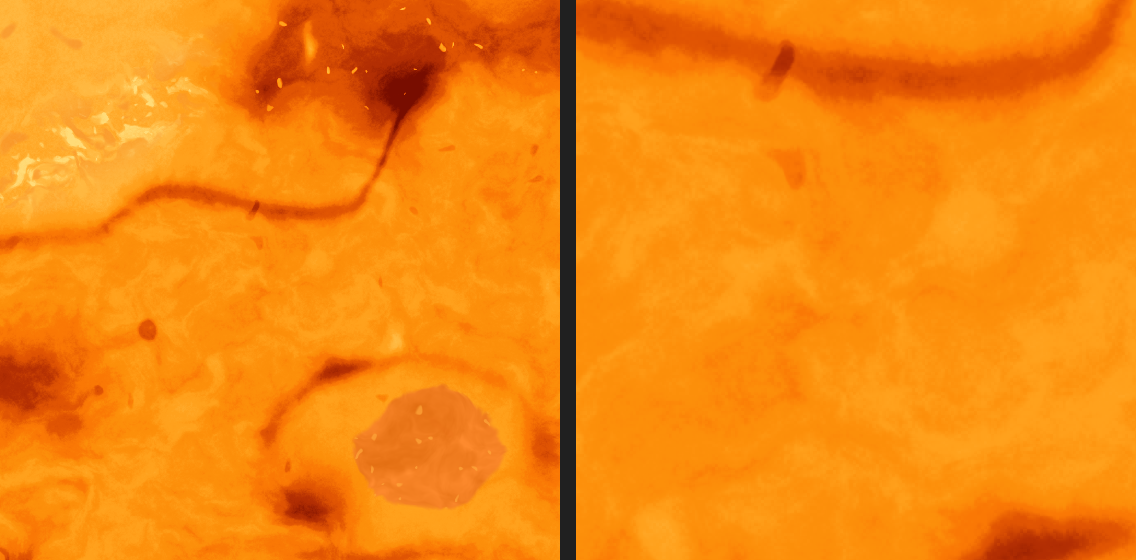
Left: the whole. Right: its middle third, enlarged.
This texture is drawn by a WebGL 1 fragment shader. Its source:

```glsl
precision highp float;
uniform vec2 u_resolution;

float hash(vec2 p) {
  vec3 q = fract(vec3(p.xyx) * 0.1031);
  q += dot(q, q.yzx + 33.33);
  return fract((q.x + q.y) * q.z);
}

float noise(vec2 p) {
  vec2 cell = floor(p), f = fract(p);
  f = f * f * (3.0 - 2.0 * f);
  return mix(mix(hash(cell), hash(cell + vec2(1.0, 0.0)), f.x),
             mix(hash(cell + vec2(0.0, 1.0)), hash(cell + 1.0), f.x), f.y);
}

float fbm(vec2 p) {
  float sum = 0.0, gain = 0.53;
  for (int i = 0; i < 4; i++) {
    sum += gain * noise(p);
    p = mat2(1.6, 1.2, -1.2, 1.6) * p + 7.3;
    gain *= 0.5;
  }
  return sum;
}

// Soft elliptical stain, 1 at the centre
float stain(vec2 p, vec2 centre, vec2 radius) {
  vec2 d = (p - centre) / radius;
  return exp(-dot(d, d));
}

float disc(vec2 p, vec2 centre, vec2 radius, float soft) {
  return 1.0 - smoothstep(1.0 - soft, 1.0 + soft, length((p - centre) / radius));
}

// Scattered irregular flecks, one per cell at most
float flecks(vec2 p, float scale, float density) {
  vec2 q = p * scale + 0.6 * vec2(noise(p * scale * 2.0), noise(p * scale * 2.0 + 31.0));
  vec2 cell = floor(q);
  vec2 centre = 0.35 + 0.3 * vec2(hash(cell + 3.0), hash(cell + 17.0));
  float radius = mix(0.12, 0.3, hash(cell + 29.0));
  return step(hash(cell), density) * (1.0 - smoothstep(radius * 0.4, radius, length(fract(q) - centre)));
}

// Height of the winding membrane line
float membrane(float x) {
  return 0.575 + 0.09 * smoothstep(0.13, 0.31, x) - 0.04 * smoothstep(0.32, 0.5, x)
       + 0.2 * smoothstep(0.62, 0.75, x);
}

vec3 amber(float t) {
  vec3 c = mix(vec3(0.47, 0.05, 0.0), vec3(0.70, 0.18, 0.01), smoothstep(0.0, 0.17, t));
  c = mix(c, vec3(0.88, 0.33, 0.01), smoothstep(0.17, 0.33, t));
  c = mix(c, vec3(0.98, 0.47, 0.02), smoothstep(0.33, 0.48, t));
  c = mix(c, vec3(0.99, 0.56, 0.04), smoothstep(0.48, 0.60, t));
  c = mix(c, vec3(1.0, 0.63, 0.11), smoothstep(0.60, 0.72, t));
  c = mix(c, vec3(1.0, 0.72, 0.25), smoothstep(0.72, 0.86, t));
  return mix(c, vec3(1.0, 0.86, 0.47), smoothstep(0.86, 1.05, t));
}

void main() {
  vec2 uv = gl_FragCoord.xy / u_resolution;
  vec2 drift = vec2(fbm(uv * 9.0), fbm(uv * 9.0 + 40.0)) - 0.5;
  vec2 p = uv + 0.07 * drift;
  float cloud = fbm(uv * 13.0 + 4.0 * drift) - 0.5;
  float fine = fbm(uv * vec2(34.0, 42.0) + 5.0 * drift) - 0.5;

  // Mottled ground, lighter above the membrane
  float light = 0.62 + 0.3 * cloud + 0.2 * fine;
  vec2 soft = uv + 0.025 * drift;
  float rise = soft.y - membrane(soft.x);
  float above = smoothstep(0.0, 0.06, rise);
  float pale = above * (1.0 - smoothstep(0.26, 0.47, p.x - 0.12 * (p.y - 0.75)));
  light = mix(light, 0.8 + 0.12 * cloud, pale);

  // Dark upper mass
  float mass = smoothstep(0.39, 0.47, p.x - 0.35 * (p.y - 0.8))
             * smoothstep(0.76, 0.86, p.y - 0.05 * smoothstep(0.74, 0.84, p.x));
  light -= mass * (0.34 + 0.45 * cloud);
  light -= 0.4 * stain(p, vec2(0.71, 0.81), vec2(0.065, 0.08));
  light -= 0.16 * stain(p, vec2(0.46, 0.86), vec2(0.07, 0.07));
  light += 0.2 * stain(p, vec2(0.88, 1.02), vec2(0.16, 0.06));

  // Membrane line
  float vein = exp(-pow(rise / 0.017, 2.0)) * (1.0 - smoothstep(0.69, 0.78, uv.x));
  light -= vein * mix(0.18, 0.29, smoothstep(0.1, 0.3, uv.x));

  // Lower chamber and its broken rim
  vec2 chamber = (soft - vec2(0.73, 0.19)) / vec2(0.25, 0.165);
  float radius = length(chamber);
  light = mix(light, 0.7 + 0.15 * cloud, 0.8 * (1.0 - smoothstep(0.7, 1.0, radius)));
  float rim = exp(-pow((radius - 1.0) / 0.085, 2.0)) * smoothstep(-0.25, 0.2, chamber.y);
  light -= rim * mix(0.3, 0.12, smoothstep(-0.4, 0.1, chamber.x));

  // Dark stains
  light -= 0.5 * stain(p, vec2(0.03, 0.34), vec2(0.1, 0.075));
  light -= 0.25 * stain(p, vec2(0.14, 0.25), vec2(0.055, 0.045));
  light -= 0.48 * stain(p, vec2(0.56, 0.1), vec2(0.085, 0.06));
  light -= 0.2 * stain(p, vec2(0.59, 0.34), vec2(0.05, 0.025));
  light -= 0.3 * stain(p, vec2(0.98, 0.2), vec2(0.045, 0.05));
  light -= 0.38 * stain(p, vec2(0.02, 0.01), vec2(0.06, 0.04));
  light -= 0.28 * stain(p, vec2(0.66, 0.0), vec2(0.2, 0.03));
  light -= 0.26 * disc(soft, vec2(0.265, 0.41), vec2(0.018, 0.021), 0.25);
  light -= 0.16 * flecks(uv, 18.0, 0.06) * (1.0 - above);

  // Cream flecks and streaks
  float band = pale * exp(-pow((uv.y - 0.68 - 0.5 * uv.x) / 0.075, 2.0));
  light += band * (0.24 * smoothstep(-0.02, 0.22, fine) + 0.18 * flecks(uv, 42.0, 0.4));
  light += 0.5 * mass * flecks(uv, 46.0, 0.06);
  light += 0.5 * stain(p, vec2(0.55, 0.91), vec2(0.009, 0.028));
  light += 0.24 * stain(p, vec2(0.705, 0.375), vec2(0.02, 0.016));

  // Fine film grain
  light += 0.035 * (noise(uv * 260.0) - 0.5) + 0.025 * (hash(floor(uv * 512.0)) - 0.5);
  vec3 colour = amber(light);

  // Rosy patches: sharp in the chamber, broken in the pale field
  float patchShape = disc(uv + 0.06 * drift + 0.02 * fine, vec2(0.77, 0.2), vec2(0.135, 0.1), 0.045);
  vec3 rose = vec3(0.94, 0.48, 0.13) + 0.12 * (cloud + fine);
  rose = mix(rose, vec3(1.0, 0.66, 0.24), 0.7 * flecks(uv, 38.0, 0.25));
  colour = mix(colour, rose, 0.92 * patchShape);
  float blush = band * smoothstep(0.02, 0.14, cloud - 0.5 * fine) + pale * flecks(uv, 11.0, 0.3);
  colour = mix(colour, vec3(0.97, 0.56, 0.16), 0.6 * clamp(blush, 0.0, 1.0));
  gl_FragColor = vec4(colour, 1.0);
}
```
